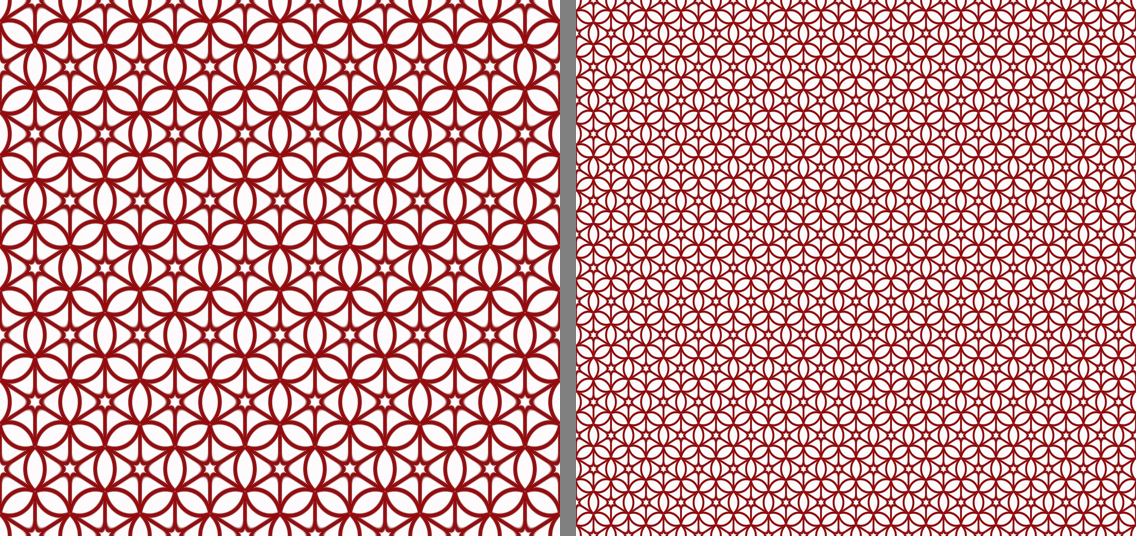
Left: one tile. Right: repeated 2 by 2.
This pattern is drawn by a WebGL 2 fragment shader. Its source:

```glsl
#version 300 es
precision highp float;

uniform vec2 u_resolution;
out vec4 fragColor;

const float PI = 3.14159265;
const float ROW_HEIGHT = 0.8660254;          // row spacing of a triangular lattice
const vec2 REPEATS = vec2(8.0, 8.0);         // stars across, rows down (even)

const vec3 PAPER = vec3(0.992, 0.984, 0.984);
const vec3 RED = vec3(0.595, 0.035, 0.047);
const vec3 DARK_RED = vec3(0.53, 0.07, 0.08);

// Offset from the nearest point of a triangular lattice with unit spacing.
vec2 nearestStar(vec2 p) {
    vec2 period = vec2(1.0, 2.0 * ROW_HEIGHT);
    vec2 a = mod(p + 0.5 * period, period) - 0.5 * period;
    vec2 b = mod(p, period) - 0.5 * period;
    return dot(a, a) < dot(b, b) ? a : b;
}

// Fold the plane into one of equal sectors centred on the x axis.
vec2 foldSector(vec2 p, float count) {
    float sector = 2.0 * PI / count;
    float angle = mod(atan(p.y, p.x) + 0.5 * sector, sector) - 0.5 * sector;
    return length(p) * vec2(cos(angle), sin(angle));
}

float smoothMin(float a, float b, float k) {
    float h = max(k - abs(a - b), 0.0);
    return min(a, b) - h * h / (4.0 * k);
}

// Spokes that flare at the centre around a small star-shaped hole.
float spokes(vec2 q, float halfWidth, float flare, float holeLevel) {
    float level = smoothMin(0.5 * q.x - ROW_HEIGHT * q.y,
                            0.5 * q.x + ROW_HEIGHT * q.y, flare);
    return max(level - halfWidth, 1.6 * (holeLevel - level));
}

// Arc between two corners of the hexagon, bulging towards its centre.
float petalArc(vec2 q, vec2 corner, float bulge, float halfWidth) {
    float radius = (corner.y * corner.y + bulge * bulge) / (2.0 * bulge);
    vec2 centre = vec2(corner.x - bulge + radius, 0.0);
    return abs(length(q - centre) - radius) - halfWidth;
}

// Coverage of a shape from its signed distance.
float fill(float d, float softness) {
    return 1.0 - smoothstep(-softness, softness, d);
}

void main() {
    vec2 uv = gl_FragCoord.xy / u_resolution;
    vec2 p = uv * REPEATS * vec2(1.0, ROW_HEIGHT) - vec2(0.5, 0.0);
    float pixel = REPEATS.x / u_resolution.x;

    // Lattice cell, folded to one sixth
    vec2 q = foldSector(nearestStar(p), 6.0);
    vec2 corner = vec2(0.5, 0.5 / sqrt(3.0));

    // Line work
    float lines = min(spokes(q, 0.027, 0.146, -0.0073),
                      petalArc(q, corner, 0.14, 0.028));

    // Tiny pale gap where the petals meet
    float gap = fill(length(vec2(q.x, abs(q.y)) - corner) - 0.008, pixel * 0.7);

    // Ink, slightly darker towards its rim
    vec3 ink = mix(RED, DARK_RED, smoothstep(-0.022, -0.010, lines));
    float cover = fill(lines, pixel * 0.85) * (1.0 - 0.35 * gap);
    fragColor = vec4(mix(PAPER, ink, cover), 1.0);
}
```
